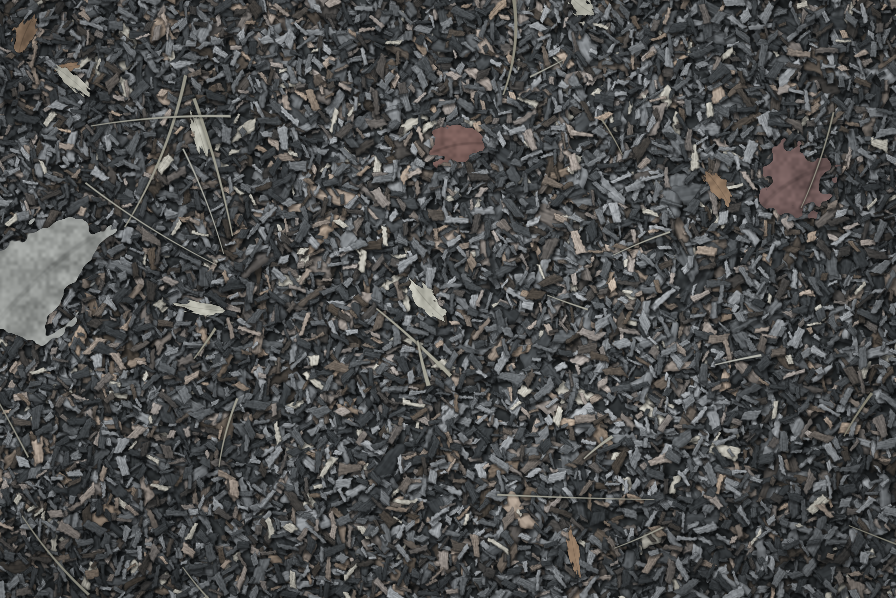
Write a Shadertoy shader that draws this texture.

```glsl
vec4 hash4(vec2 p, float seed) {
    vec4 h = fract((p.xyxy + seed * 7.31) * vec4(.1031, .1030, .0973, .1099));
    h += dot(h, h.wzxy + 33.33);
    return fract((h.xxyz + h.yzzw) * h.zywx);
}

float noise(vec2 p) {
    vec2 i = floor(p), f = fract(p);
    f = f * f * (3. - 2. * f);
    return mix(mix(hash4(i, 3.).x, hash4(i + vec2(1, 0), 3.).x, f.x),
               mix(hash4(i + vec2(0, 1), 3.).x, hash4(i + 1., 3.).x, f.x), f.y);
}

mat2 rotation(float a) {
    return mat2(cos(a), -sin(a), sin(a), cos(a));
}

float box(vec2 p, vec2 halfSize) {
    vec2 d = abs(p) - halfSize;
    return length(max(d, 0.)) + min(max(d.x, d.y), 0.);
}

vec3 chipColor(vec4 h) {
    vec3 wood = mix(vec3(.165, .174, .18), vec3(.58, .595, .61), pow(h.x, 1.8));
    if (h.y > .7) wood *= mix(vec3(1.1, 1., .93), vec3(1.25, 1.04, .86), h.z * h.z);
    if (h.w > .972) wood = vec3(.75, .73, .67);
    return wood;
}

// One layer of scattered wood chips with shadows, grain and lit sides
vec3 chipLayer(vec3 col, vec2 p, float layer, float scale, float density) {
    mat2 turn = rotation(layer * 1.3);
    vec2 u = turn * p * scale + 60. + layer * 17.;
    vec2 light = turn * vec2(-.45, .9);
    float pixel = scale / iResolution.y;
    for (int j = -1; j <= 1; j++)
    for (int i = -1; i <= 1; i++) {
        vec2 cell = floor(u) + vec2(i, j);
        vec4 place = hash4(cell, layer), look = hash4(cell, layer + 31.);
        vec4 form = hash4(cell, layer + 67.);
        if (form.w > density) continue;
        mat2 spin = rotation(place.z * 6.283);
        vec2 q = spin * (u - cell - .15 - .7 * place.xy);
        vec2 size = vec2(mix(.3, .8, place.w), mix(.12, .32, form.x * form.x));
        vec2 side = spin * light;
        float shadow = box(q + side * .1, size);
        col *= mix(.46, 1., smoothstep(-.06, .18, shadow));

        // Slanted ends, a taper and ragged edges
        vec2 s = q;
        s.x += s.y * (form.y - .5) * 1.6;
        s.y *= 1. + (form.z - .5) * 1.1 * s.x;
        s.y += (look.z - .5) * .25 * s.x * s.x;
        float d = box(s, size - .06) - .06 + .11 * (noise(q * 7. + cell * 5.) - .5);
        float grain = noise(q * vec2(2.5, 17.) + cell * 9.);
        float pits = noise(q * 9. + cell * 4.);
        vec3 wood = chipColor(look) * (.72 + .32 * grain + .26 * pits);
        wood *= 1. + .2 * dot(side, q / size) * smoothstep(-.2, 0., d);
        wood *= mix(.7, 1., smoothstep(0., -.09, d));
        col = mix(col, wood, smoothstep(.8, -.8, d / pixel));
    }
    return col;
}

// Lens-shaped leaf with a torn outline, blotches and a midrib
vec3 leaf(vec3 col, vec2 p, vec2 centre, float angle, vec2 size, vec3 tint) {
    vec2 q = rotation(angle) * (p - centre) / size;
    float torn = (noise(q * 3.2 + centre * 40.) - .5) * .9 + (noise(q * 9.) - .5) * .25;
    float d = abs(q.y + .2 * q.x * q.x) - 1. + q.x * q.x + torn;
    col *= mix(.5, 1., smoothstep(-.1, .35, d));
    float rib = smoothstep(.1, .02, abs(q.y + .2 * q.x * q.x));
    vec3 skin = tint * (.66 + .32 * noise(p * 45.) + .26 * noise(p * 150.) - .14 * rib);
    return mix(col, skin, smoothstep(.7, -.7, d * size.y * iResolution.y));
}

// Thin bent stalk
vec3 straw(vec3 col, vec2 p, vec4 h, vec4 g, float aspect) {
    vec2 q = rotation(h.z * 6.283) * (p - vec2(h.x * aspect, h.y));
    float reach = mix(.03, .14, g.x * g.x);
    q.y += (g.y - .5) * 3.5 * (q.x * q.x - reach * reach * .3);
    float width = mix(.0008, .003, g.z * g.z) * (1. - .5 * q.x / reach);
    float d = box(q, vec2(reach, width));
    col *= mix(.65, 1., smoothstep(0., .006, d));
    vec3 tint = mix(vec3(.52, .5, .42), vec3(.76, .76, .71), g.w);
    return mix(col, tint, smoothstep(.8, -.6, d * iResolution.y));
}

void mainImage(out vec4 fragColor, in vec2 fragCoord) {
    vec2 p = fragCoord / iResolution.y;
    float aspect = iResolution.x / iResolution.y;

    // Dark crumbly soil
    vec3 col = vec3(.95, 1., 1.02) * (.1 + .2 * noise(p * 130.) * noise(p * 60.));

    // Coarse and fine chips interleaved, coarser towards the right
    float coarse = .6 * p.x / aspect + .6 * noise(p * 4. + 8.);
    for (int i = 0; i < 10; i++) {
        float n = float(i), fine = fract(n * .618);
        float density = mix(.22 + .45 * coarse, .8 - .45 * coarse, fine);
        col = chipLayer(col, p, n, 14. + 44. * fine, density);
    }

    // Broad damp and dry patches
    float dry = .6 * noise(p * 3. + 2.) + .4 * noise(p * 8. + 5.);
    col *= .74 + .52 * dry;

    // Pale and russet leaves
    col = leaf(col, p, vec2(.06, .53), .75, vec2(.14, .07), vec3(.63, .64, .62));
    col = leaf(col, p, vec2(.76, .757), .2, vec2(.05, .034), vec3(.4, .29, .27));
    col = leaf(col, p, vec2(1.33, .7), .5, vec2(.065, .055), vec3(.42, .32, .31));
    for (int i = 0; i < 9; i++) {
        vec4 h = hash4(vec2(i, 5), 11.), g = hash4(vec2(i, 9), 23.);
        vec3 tint = mix(vec3(.77, .76, .69), vec3(.56, .44, .34), step(.66, g.z));
        col = leaf(col, p, vec2(h.x * aspect, h.y), h.z * 6.3,
                   vec2(.022 + .025 * g.x, .008 + .008 * g.y), tint);
    }

    for (int i = 0; i < 24; i++)
        col = straw(col, p, hash4(vec2(i, 2), 41.), hash4(vec2(i, 7), 53.), aspect);

    // Corner falloff, then a matte tone curve with lifted shadows
    vec2 c = fragCoord / iResolution.xy - .5;
    col *= 1.08 - .65 * dot(c, c);
    col = vec3(.028, .033, .036) + 1.17 * col - .36 * col * col;
    fragColor = vec4(col, 1.);
}
```
